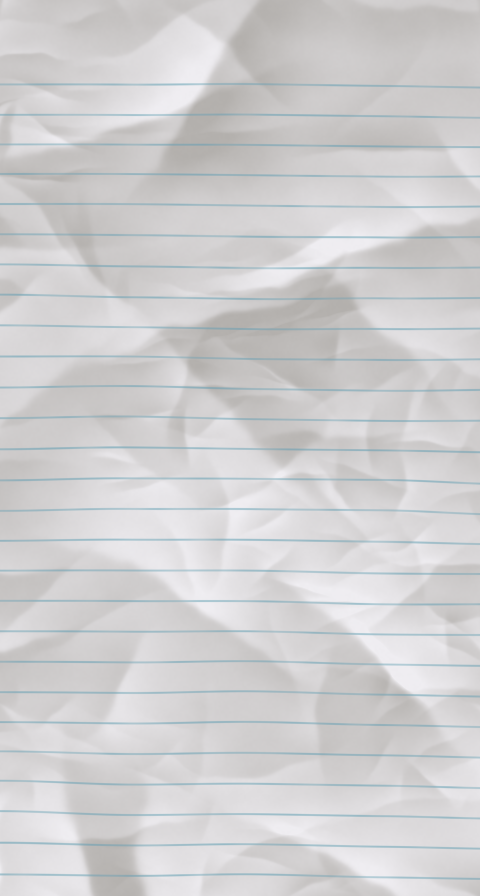
Write a Shadertoy shader that draws this texture.

```glsl
// Crumpled sheet of ruled notebook paper with thin blue lines and a blank top margin.

const float LINE_COUNT   = 27.0;
const float LINE_SPACING = 0.03396;  // in canvas heights
const float FIRST_LINE   = 0.0925;   // distance of first line from the top
const float LINE_HALF    = 0.0008;   // half thickness of a line
const float LINE_TILT    = 0.0045;   // drop towards the right
const float LINE_WOBBLE  = 0.0050;   // bending over the creases
const float GRAIN        = 0.005;
const float BROAD_FOLDS  = 0.62;     // contrast of each fold size
const float MEDIUM_FOLDS = 0.34;
const float SMALL_FOLDS  = 0.34;
const float CLOUDING     = 0.75;

const vec3 PAPER_SHADOW = vec3(0.715, 0.703, 0.692);
const vec3 PAPER_LIGHT  = vec3(0.925, 0.918, 0.932);
const vec3 INK          = vec3(0.575, 0.705, 0.750);

float hash12(vec2 p) {
    vec3 q = fract(vec3(p.xyx) * 0.1031);
    q += dot(q, q.yzx + 33.33);
    return fract((q.x + q.y) * q.z);
}

float valueNoise(vec2 p) {
    vec2 cell = floor(p), f = fract(p);
    f = f * f * (3.0 - 2.0 * f);
    float low  = mix(hash12(cell), hash12(cell + vec2(1, 0)), f.x);
    float high = mix(hash12(cell + vec2(0, 1)), hash12(cell + vec2(1, 1)), f.x);
    return mix(low, high, f.y);
}

float fbm(vec2 p) {
    float sum = 0.0, amp = 0.5;
    for (int i = 0; i < 4; i++) {
        sum += amp * valueNoise(p);
        p = mat2(0.8, 0.6, -0.6, 0.8) * p * 2.03 + 17.0;
        amp *= 0.5;
    }
    return sum / 0.9375;
}

// Scattered folds: bright on one side of a sharp crease, shaded on the other.
float creases(vec2 p, float edge, float seed) {
    vec2 cell = floor(p);
    float sum = 0.0;
    for (int j = -1; j <= 1; j++)
    for (int i = -1; i <= 1; i++) {
        vec2 id = cell + vec2(i, j) + seed;
        vec2 centre = vec2(hash12(id), hash12(id + 41.7));
        float angle = 6.2832 * hash12(id + 83.1);
        float strength = mix(0.3, 1.0, hash12(id + 127.9));
        vec2 d = p - cell - vec2(i, j) - centre;
        float window = max(0.0, 1.0 - dot(d, d));
        float c = cos(angle), s = sin(angle);
        float across = c * d.y - s * d.x;
        float along = c * d.x + s * d.y;
        across += 0.08 * along * along;
        float side = across / sqrt(across * across + edge * edge);
        float falloff = exp(-abs(across) * (side > 0.0 ? 5.0 : 2.5));
        sum += strength * side * falloff * window * window;
    }
    return sum;
}

// Paper brightness, 0 in shadow and 1 in full light.
float paperTone(vec2 p) {
    vec2 warp = vec2(fbm(p * 7.0), fbm(p * 7.0 + 31.0)) - 0.5;
    vec2 q = p + 0.06 * warp;
    float tone = mix(0.74, 0.55, smoothstep(0.0, 0.9, p.y));
    tone -= 0.16 * smoothstep(0.92, 1.0, p.y);
    tone += BROAD_FOLDS * creases(q * vec2(4.0, 5.5), 0.025, 3.0);
    tone += MEDIUM_FOLDS * creases(q * vec2(8.0, 11.0) + 5.3, 0.03, 57.0);
    float patches = smoothstep(0.5, 0.75, valueNoise(p * 6.0 + 9.0));
    tone += SMALL_FOLDS * patches * creases(q * vec2(16.0, 24.0) + 2.7, 0.05, 91.0);
    tone += CLOUDING * (fbm(p * vec2(5.0, 7.0) + 12.0) - 0.5);
    return clamp(tone, -0.05, 1.05);
}

// Coverage of the ruled lines.
float ruledLines(vec2 p, float width, float pixel) {
    float bend = valueNoise(p * vec2(7.0, 9.0) + 4.0) - 0.5;
    float drop = LINE_TILT * smoothstep(0.1, 1.1, p.x / width);
    float y = 1.0 - p.y - FIRST_LINE - drop - LINE_WOBBLE * bend;
    float index = clamp(round(y / LINE_SPACING), 0.0, LINE_COUNT - 1.0);
    float dist = abs(y - index * LINE_SPACING);
    float soft = max(pixel, 0.0011);
    return 1.0 - smoothstep(LINE_HALF - 0.5 * soft, LINE_HALF + soft, dist);
}

void mainImage(out vec4 fragColor, in vec2 fragCoord) {
    vec2 p = fragCoord / iResolution.y;
    float width = iResolution.x / iResolution.y;

    // Paper with fine fibre grain
    float tone = paperTone(p);
    vec3 colour = mix(PAPER_SHADOW, PAPER_LIGHT, tone);
    colour += GRAIN * (valueNoise(p * 420.0) + valueNoise(p * 190.0) - 1.0);

    // Ink, unevenly faded and lit along with the paper
    float fade = mix(0.65, 1.0, valueNoise(p * vec2(40.0, 30.0)));
    vec3 ink = INK * mix(0.93, 1.06, tone);
    colour = mix(colour, ink, fade * ruledLines(p, width, 1.0 / iResolution.y));

    fragColor = vec4(colour, 1.0);
}
```
